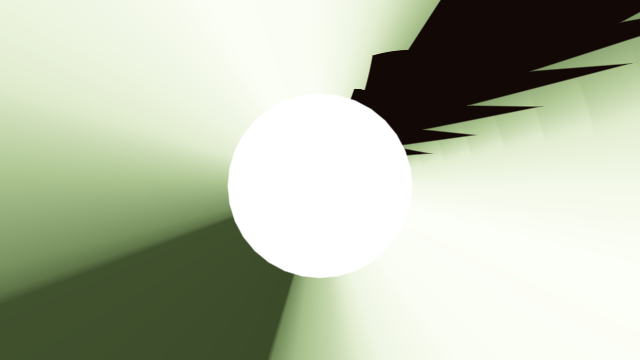
Give the GLSL for this background, as a Shadertoy shader.

```glsl
const vec2 DISC_CENTER = vec2(0.0, -0.016);  // from canvas centre, in heights
const float DISC_RADIUS = 0.2565;
const float DISC_SIDES = 32.0;
const float FAN_ANGLE = 28.5;     // lower side of the black fan, degrees
const float NOTCH_RADIUS = 0.667; // where the first spike leaves the fan
const float TIP_RADIUS = 0.926;
const float SPIKE_RATIO = 0.7;    // size of each spike against the last
const float FACET_RATIO = 0.82;
const float FACET_DEPTH = 0.16;

const vec3 TONES[6] = vec3[6](
    vec3(0.07, 0.03, 0.02), vec3(0.23, 0.29, 0.16), vec3(0.46, 0.56, 0.36),
    vec3(0.69, 0.78, 0.58), vec3(0.89, 0.93, 0.82), vec3(0.99, 1.0, 0.97));

// Angle in degrees, tone index
const int STOP_COUNT = 23;
const vec2 STOPS[STOP_COUNT] = vec2[STOP_COUNT](
    vec2(0, 4.65), vec2(13, 3.95), vec2(20, 3.1), vec2(28, 2.2),
    vec2(56, 2.6), vec2(67, 3.7), vec2(78, 4.5), vec2(90, 4.85),
    vec2(120, 4.95), vec2(150, 4.35), vec2(163, 3.9), vec2(178, 2.95),
    vec2(194, 2.05), vec2(198.5, 1.6), vec2(200.5, 1.1), vec2(253, 1),
    vec2(254.5, 1.9), vec2(262, 2.8), vec2(275, 3.45), vec2(290, 4.5),
    vec2(310, 4.9), vec2(345, 5), vec2(360, 4.65));

vec2 polar(float degrees, float radius) {
    float a = radians(degrees);
    return radius * vec2(cos(a), sin(a));
}

// Signed distance to the line a-b, positive on its left
float side(vec2 p, vec2 a, vec2 b) {
    vec2 d = normalize(b - a);
    return d.x * (p.y - a.y) - d.y * (p.x - a.x);
}

float angularTone(float angle) {
    float tone = STOPS[0].y;
    for (int i = 1; i < STOP_COUNT; i++) {
        vec2 a = STOPS[i - 1], b = STOPS[i];
        tone += (b.y - a.y) * clamp((angle - a.x) / (b.x - a.x), 0.0, 1.0);
    }
    return tone;
}

vec3 toneColor(float tone) {
    vec3 color = TONES[0];
    for (int i = 1; i < 6; i++)
        color = mix(color, TONES[i], clamp(tone - float(i - 1), 0.0, 1.0));
    return color;
}

float shadowDistance(vec2 p, float angle, float r) {
    // Fan with a stepped upper side
    float upper = 70.5 - 5.5 * smoothstep(0.285, 0.295, r)
        + 3.0 * clamp((r - 0.295) / 0.095, 0.0, 1.0)
        - 11.0 * clamp((r - 0.39) / 0.06, 0.0, 1.0);
    float d = r * radians(max(FAN_ANGLE - angle, angle - upper));

    // Spikes shrinking toward the disc
    for (int i = -1; i < 5; i++) {
        float k = float(i);
        float size = pow(SPIKE_RATIO, k);
        vec2 tip = polar(21.5 - 1.7 * k, TIP_RADIUS * size);
        vec2 notch = polar(FAN_ANGLE, NOTCH_RADIUS * size);
        float spike = max(side(p, notch, tip), -side(p, notch * SPIKE_RATIO, tip));
        d = min(d, max(spike, r * radians(angle - 45.0)));
    }
    return d;
}

float discDistance(float angle, float r) {
    float sector = 360.0 / DISC_SIDES;
    float a = mod(angle, sector) - 0.5 * sector;
    return r * cos(radians(a)) - DISC_RADIUS * cos(radians(0.5 * sector));
}

void mainImage(out vec4 fragColor, in vec2 fragCoord) {
    vec2 p = (fragCoord - 0.5 * iResolution.xy) / iResolution.y - DISC_CENTER;
    float pixel = 1.0 / iResolution.y;
    float r = max(length(p), 0.0001);
    float angle = mod(degrees(atan(p.y, p.x)) + 360.0, 360.0);

    // Radial light with faint facets beside the spikes
    float tone = angularTone(angle);
    float facet = fract(log(r / 0.77) / log(FACET_RATIO));
    facet *= smoothstep(1.0, 0.94, facet);
    float band = smoothstep(8.0, 14.0, angle) * smoothstep(26.0, 18.0, angle);
    vec3 color = toneColor(tone - FACET_DEPTH * facet * band);

    // Black shadow, then the white disc
    float shadow = smoothstep(pixel, -pixel, shadowDistance(p, angle, r));
    color = mix(color, TONES[0], shadow);
    float disc = smoothstep(pixel, -pixel, discDistance(angle, r));
    color = mix(color, vec3(1.0), disc);

    fragColor = vec4(color, 1.0);
}
```
